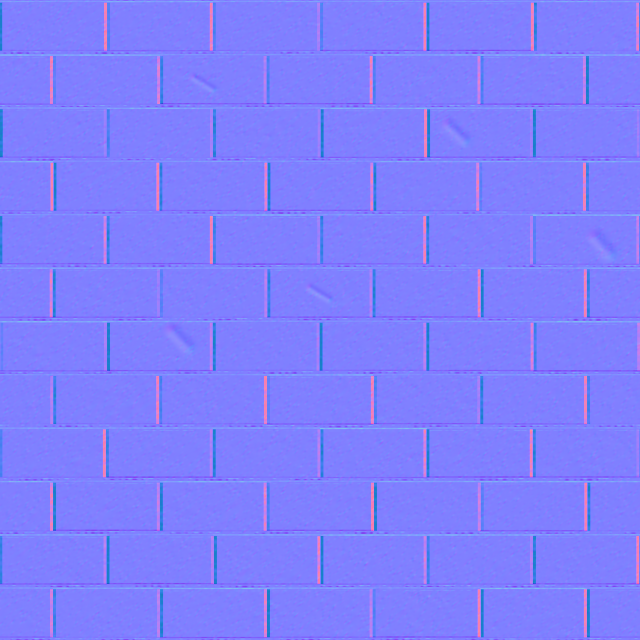
Reproduce this texture map procedurally as a WebGL 2 fragment shader.

```glsl
#version 300 es
precision highp float;
// Tangent-space normal map of a running-bond block wall, seamless at the borders.
// Slopes from head joints, bed joints, slanted cellular grain and a few dents are
// summed, then turned into a unit normal and packed into RGB.

#define COLUMNS 6.0
#define ROWS 12.0
#define HEAD_HALF_WIDTH 0.028
#define HEAD_RIGHT_SLOPE 0.93
#define HEAD_LEFT_SLOPE 0.80
#define BED_HALF_WIDTH 0.013
#define BED_SLOPE 0.5
#define GRAIN_CELLS 210.0
#define GRAIN_SLOPE 0.85
#define DENT_CHANCE 0.045
#define DENT_SLOPE 0.36

const float TAU = 6.28318;

uniform vec2 u_resolution;
out vec4 fragColor;

vec2 hash2(vec2 p) {
    vec3 q = fract(p.xyx * vec3(0.1031, 0.1030, 0.0973));
    q += dot(q, q.yzx + 33.33);
    return fract((q.xx + q.yz) * q.zy);
}

// Smooth-edged stripe around center.
float stripe(float d, float center, float halfWidth, float aa) {
    return 1.0 - smoothstep(halfWidth - aa, halfWidth + aa, abs(d - center));
}

// Slope of bumps and pits stretched along the rising diagonal, one per cell.
// Cubed heights leave most cells flat and a few pronounced.
vec2 grainSlope(vec2 uv, float cells) {
    const mat2 stretch = mat2(1.0, -0.5, -0.5, 1.0);
    vec2 p = uv * cells;
    vec2 base = floor(p);
    vec2 slope = vec2(0.0);
    for (int j = -1; j <= 1; j++) {
        for (int i = -1; i <= 1; i++) {
            vec2 cell = base + vec2(i, j);
            vec2 id = mod(cell, cells);
            vec2 d = p - cell - hash2(id + 3.7);
            float h = hash2(id + 91.3).x - 0.5;
            vec2 gradient = stretch * d;
            slope += 4.0 * h * h * h * gradient * exp(-5.0 * dot(d, gradient));
        }
    }
    return slope;
}

// Broken strength along a bed joint, from layered sines.
float raggedness(float x, float bed) {
    float phase = bed * 2.4;
    float waves = sin(TAU * 7.0 * x + phase * 1.7)
                + 0.8 * sin(TAU * 31.0 * x + phase * 3.1)
                + 0.8 * sin(TAU * 83.0 * x - phase);
    return smoothstep(-0.9, 1.5, waves);
}

// Vertical joints: right edge of one block, then left edge of the next.
float headSlope(vec2 brick, float row, float aa) {
    float joint = floor(brick.x + 0.5);
    vec2 id = vec2(mod(joint, COLUMNS), row);
    vec2 wear = hash2(id + 17.0);
    vec2 shape = hash2(id + 53.0);
    float d = (brick.x - joint) * ROWS / COLUMNS + (shape.x - 0.5) * 0.03;
    float fade = 0.9 + 0.15 * sin(brick.y * 11.0 + shape.y * TAU) + 0.1 * sin(brick.y * 47.0);
    float y = fract(brick.y);
    float span = smoothstep(0.05 - aa, 0.05 + aa, y) * (1.0 - smoothstep(0.95 - aa, 0.95 + aa, y));
    vec2 strength = min(mix(vec2(0.2, 0.3), vec2(1.4), wear) * fade, 1.0);
    float rightEdge = stripe(d, -HEAD_HALF_WIDTH, HEAD_HALF_WIDTH, aa) * strength.x;
    float leftEdge = stripe(d, HEAD_HALF_WIDTH, HEAD_HALF_WIDTH, aa) * strength.y;
    return span * (HEAD_RIGHT_SLOPE * rightEdge - HEAD_LEFT_SLOPE * leftEdge);
}

// Horizontal joints: straight thin edges, each block with its own wear and offset.
float bedSlope(vec2 uv, vec2 brick, float row, float aa) {
    float bed = floor(brick.y + 0.5);
    float id = mod(bed, ROWS);
    vec2 wear = hash2(vec2(mod(floor(brick.x), COLUMNS), row) + 37.0);
    float d = brick.y - bed + (wear.x - 0.5) * 0.012;
    float ragged = raggedness(uv.x, id);
    float chipped = raggedness(uv.x + 0.37, id + 5.0);
    float top = stripe(d, -0.028, BED_HALF_WIDTH, aa) * mix(0.25, 1.0, wear.x) * mix(0.6, 1.0, ragged)
              + stripe(d, -0.075, BED_HALF_WIDTH * 0.6, aa) * 0.35 * wear.y * chipped
              + stripe(d, 0.025, BED_HALF_WIDTH * 0.7, aa) * 0.6 * (1.0 - ragged) * chipped;
    float bottom = stripe(d, 0.052, BED_HALF_WIDTH, aa) * mix(0.1, 0.9, wear.y) * mix(0.6, 1.0, chipped)
                 + stripe(d, 0.005, BED_HALF_WIDTH, aa) * 0.9 * ragged * chipped;
    return BED_SLOPE * (top - bottom);
}

// Shallow slanted gouge in a few randomly chosen blocks.
vec2 dentSlope(vec2 brick, float row) {
    vec2 id = vec2(mod(floor(brick.x), COLUMNS), row);
    vec2 pick = hash2(id + 29.0);
    vec2 place = hash2(id + 71.0) - 0.5;
    vec2 p = (fract(brick) - 0.5) * vec2(ROWS / COLUMNS, 1.0) - place * vec2(1.0, 0.3);
    vec2 along = normalize(vec2(1.0, -0.6 - pick.y * 0.6));
    float t = clamp(dot(p, along), -0.2, 0.2);
    vec2 d = (p - along * t) / mix(0.06, 0.12, pick.y);
    return -DENT_SLOPE * step(pick.x, DENT_CHANCE) * d * exp(-dot(d, d));
}

void main() {
    vec2 uv = gl_FragCoord.xy / u_resolution;
    float aa = 0.6 * ROWS / u_resolution.y;
    float row = floor(uv.y * ROWS);
    vec2 brick = uv * vec2(COLUMNS, ROWS);
    brick.x += 0.5 * (1.0 - mod(row, 2.0));

    vec2 slope = GRAIN_SLOPE * (grainSlope(uv, GRAIN_CELLS) + 0.4 * grainSlope(uv, GRAIN_CELLS * 0.4));
    slope += dentSlope(brick, row);
    slope += vec2(headSlope(brick, row, aa), bedSlope(uv, brick, row, aa));

    // Pack the unit normal into color.
    slope /= max(1.0, length(slope) / 0.94);
    vec3 normal = vec3(slope, sqrt(1.0 - dot(slope, slope)));
    fragColor = vec4(normal * 0.5 + 0.5, 1.0);
}
```
